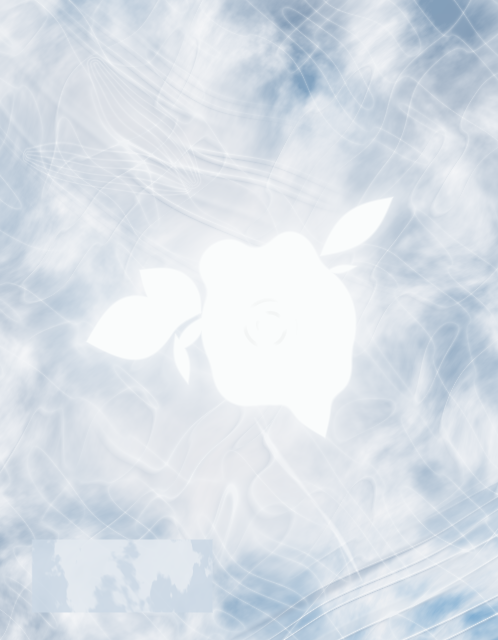
This background is drawn by a WebGL 2 fragment shader. Its source:

```glsl
#version 300 es
precision highp float;
// A white rose silhouette glowing over icy, clouded glass with pale strands.
// Warped noise paints clouds, distance functions shape petals and leaves,
// and stretched noise contours draw filaments. Unit: canvas height.
uniform vec2 u_resolution;
out vec4 outColor;

const vec3 PALE = vec3(0.92, 0.933, 0.95);
const vec3 STEEL = vec3(0.50, 0.59, 0.69);
const vec3 AZURE = vec3(0.47, 0.66, 0.81);
const vec3 PEARL = vec3(0.89, 0.89, 0.905);
const vec3 FROST = vec3(0.965, 0.972, 0.978);
const vec3 PETAL = vec3(0.982, 0.99, 0.99);

float hash(vec2 p) {
  vec3 q = fract(p.xyx * vec3(0.1031, 0.1030, 0.0973));
  q += dot(q, q.yzx + 33.33);
  return fract((q.x + q.y) * q.z);
}
float noise(vec2 p) {
  vec2 i = floor(p), f = fract(p);
  f = f * f * (3.0 - 2.0 * f);
  return mix(mix(hash(i), hash(i + vec2(1, 0)), f.x),
             mix(hash(i + vec2(0, 1)), hash(i + vec2(1, 1)), f.x), f.y);
}
float fbm(vec2 p) {
  float sum = 0.0, amp = 0.48;
  for (int i = 0; i < 5; i++) {
    sum += amp * noise(p);
    p = mat2(1.6, 1.2, -1.2, 1.6) * p + 7.3;
    amp *= 0.55;
  }
  return sum;
}
mat2 turn(float a) { return mat2(cos(a), -sin(a), sin(a), cos(a)); }
float spot(vec2 p, float x, float y, float rx, float ry) {
  vec2 q = (p - vec2(x, y)) / vec2(rx, ry);
  return exp(-dot(q, q));
}
float ellipse(vec2 p, float x, float y, vec2 r) {
  return (length((p - vec2(x, y)) / r) - 1.0) * min(r.x, r.y);
}
// Pointed lens from a to b with half width w
float leaf(vec2 p, vec2 a, vec2 b, float w) {
  vec2 ab = b - a;
  float t = clamp(dot(p - a, ab) / dot(ab, ab), 0.0, 1.0);
  return length(p - a - ab * t) - w * sin(3.1416 * t);
}
float blend(float a, float b) {
  float h = max(0.02 - abs(a - b), 0.0);
  return min(a, b) - h * h * 12.0;
}
float cover(float d, float soft) { return 1.0 - smoothstep(-soft, soft, d); }
// Thin contour of noise stretched along an angle
float filament(vec2 p, float angle, vec2 scale, float sharp) {
  vec2 q = turn(angle) * p;
  q.y += 0.035 * noise(q * 6.0);
  return exp(-abs(noise(q * scale) - 0.5) * sharp);
}
float roseShape(vec2 p) {
  float d = ellipse(p, 0.434, 0.490, vec2(0.119, 0.126));
  d = blend(d, ellipse(p, 0.352, 0.582, vec2(0.040)));
  d = blend(d, ellipse(p, 0.458, 0.601, vec2(0.040)));
  d = blend(d, ellipse(p, 0.378, 0.410, vec2(0.044)));
  d = blend(d, ellipse(p, 0.501, 0.417, vec2(0.046)));
  return blend(d, leaf(p, vec2(0.462, 0.425), vec2(0.507, 0.313), 0.032));
}
float leafShapes(vec2 p) {
  float d = leaf(p, vec2(0.5, 0.6), vec2(0.614, 0.692), 0.026);
  d = min(d, leaf(p, vec2(0.135, 0.466), vec2(0.288, 0.51), 0.05));
  d = min(d, leaf(p, vec2(0.218, 0.578), vec2(0.313, 0.512), 0.034));
  d = blend(d, ellipse(p, 0.277, 0.53, vec2(0.033)));
  d = min(d, leaf(p, vec2(0.325, 0.508), vec2(0.272, 0.448), 0.012));
  d = min(d, leaf(p, vec2(0.274, 0.478), vec2(0.294, 0.4), 0.011));
  return min(d, leaf(p, vec2(0.508, 0.575), vec2(0.557, 0.584), 0.006));
}
// Where clouds gather into deeper blue
float shadeMap(vec2 p) {
  return 0.65 * spot(p, 0.465, 0.90, 0.065, 0.12) + 0.55 * spot(p, 0.70, 0.96, 0.09, 0.08)
    + 0.35 * spot(p, 0.06, 0.93, 0.09, 0.13) + 0.34 * spot(p, 0.66, 0.49, 0.13, 0.20)
    + 0.50 * spot(p, 0.76, 0.03, 0.20, 0.09) + 0.35 * spot(p, 0.22, 0.19, 0.10, 0.05)
    + 0.40 * spot(p, 0.02, 0.08, 0.08, 0.10) + 0.35 * spot(p, 0.38, 0.09, 0.09, 0.07);
}

void main() {
  vec2 p = gl_FragCoord.xy / u_resolution.y;
  float soft = max(0.0016, 0.8 / u_resolution.y);
  vec2 warp = vec2(noise(p * 8.0), noise(p * 8.0 + 19.0)) - 0.5;
  vec2 w = p + 0.06 * warp;

  // Clouds with fine wisps
  float shade = shadeMap(w);
  float sweep = spot(turn(-0.6) * (p - vec2(0.24, 0.77)), 0.0, 0.0, 0.30, 0.11);
  float folds = spot(p, 0.32, 0.27, 0.19, 0.13);
  float cloud = smoothstep(0.3, 0.72, fbm(w * 10.0 + 3.0));
  float wisp = fbm(turn(0.8) * w * vec2(18, 45)) - 0.5;
  float depth = 0.02 + 0.4 * shade + (0.36 + 0.95 * shade) * cloud + (0.4 + 0.6 * shade) * wisp;
  depth *= (1.0 - 0.55 * max(sweep, folds)) * (1.0 - 0.6 * spot(p, 0.42, 0.49, 0.24, 0.23));
  float azure = 0.8 * spot(p, 0.72, 0.04, 0.25, 0.15) + 0.5 * noise(p * 6.0 + 41.0);
  vec3 color = mix(PALE, mix(STEEL, AZURE, min(azure, 1.0)), clamp(depth, -0.1, 0.95));
  color = mix(color, PEARL, 0.5 * max(sweep, folds));

  // Strands bend down at upper left and fan out at lower right
  float fan = cover(p.y - 0.01 - 0.5 * (p.x - 0.35), 0.09) * smoothstep(0.3, 0.5, p.x);
  vec2 bent = p - vec2(0, 0.7 * (p.x - 0.25) * (p.x - 0.25));
  vec2 strand = vec2(3, 62), ray = vec2(2, 85), fold = vec2(13, 22);
  float light = 0.35 * filament(w, 0.9, vec2(8, 30), 20.0) + 0.3 * filament(w, -0.8, vec2(9, 34), 20.0)
    + 0.75 * sweep * filament(bent, -0.55, strand, 11.0) + 0.8 * fan * filament(p, 0.46, ray, 10.0)
    + 0.75 * folds * filament(w, 0.9, fold, 13.0);
  float dark = 1.3 * sweep * filament(bent + 0.005, -0.55, strand, 11.0)
    + 1.8 * fan * filament(p + 0.006, 0.46, ray, 11.0) + 1.1 * folds * filament(w + 0.007, 0.9, fold, 13.0)
    + 0.6 * filament(w + 0.006, 0.9, vec2(8, 30), 18.0)
    + 1.6 * cover(leaf(p, vec2(0.36, 0), vec2(0.69, 0.17), 0.007), 0.006);
  color = mix(color, STEEL, min(0.22 * dark, 0.55));

  // Glassy ribbons and looping folds
  float ribbon = leaf(w, vec2(0.39, 0.34), vec2(0.48, 0.21), 0.004);
  ribbon = min(ribbon, leaf(w, vec2(0.47, 0.22), vec2(0.56, 0.10), 0.005));
  for (float i = 0.0; i < 3.0; i++) {
    float wide = 0.005 + 0.009 * i;
    ribbon = min(ribbon, abs(leaf(w, vec2(0.16, 0.88), vec2(0.29, 0.72), wide) - wide * 0.5));
    ribbon = min(ribbon, abs(leaf(w, vec2(0.04, 0.78), vec2(0.28, 0.71), wide) - wide * 0.4));
  }
  light += 0.5 * cover(ribbon, 0.003);
  color = mix(color, FROST, min(light, 0.85));

  // Translucent marbled panel
  vec2 edge = abs(p - vec2(0.191, 0.1)) - vec2(0.141, 0.057);
  float marble = smoothstep(0.4, 0.48, fbm(w * vec2(22, 15) + 5.0));
  vec3 panel = mix(vec3(0.80, 0.85, 0.9), vec3(0.89, 0.915, 0.94), marble);
  color = mix(color, panel, 0.85 * cover(max(edge.x, edge.y), soft));

  // Rose, leaves, halo and faint whorl
  float shape = min(roseShape(p + 0.014 * warp), leafShapes(p));
  color = mix(color, FROST, 0.6 * exp(-max(shape, 0.0) * 40.0));
  color = mix(color, PETAL, cover(shape, soft * 1.5));
  vec2 q = p - vec2(0.419, 0.49);
  float r = length(q), a = atan(q.y, q.x);
  float whorl = smoothstep(0.3, 0.95, sin(r * 300.0 + a)) * smoothstep(-0.5, 0.7, sin(a * 3.0 - r * 90.0));
  whorl *= smoothstep(0.012, 0.022, r) * cover(r - 0.043, 0.006);
  outColor = vec4(color - 0.028 * whorl, 1);
}
```
